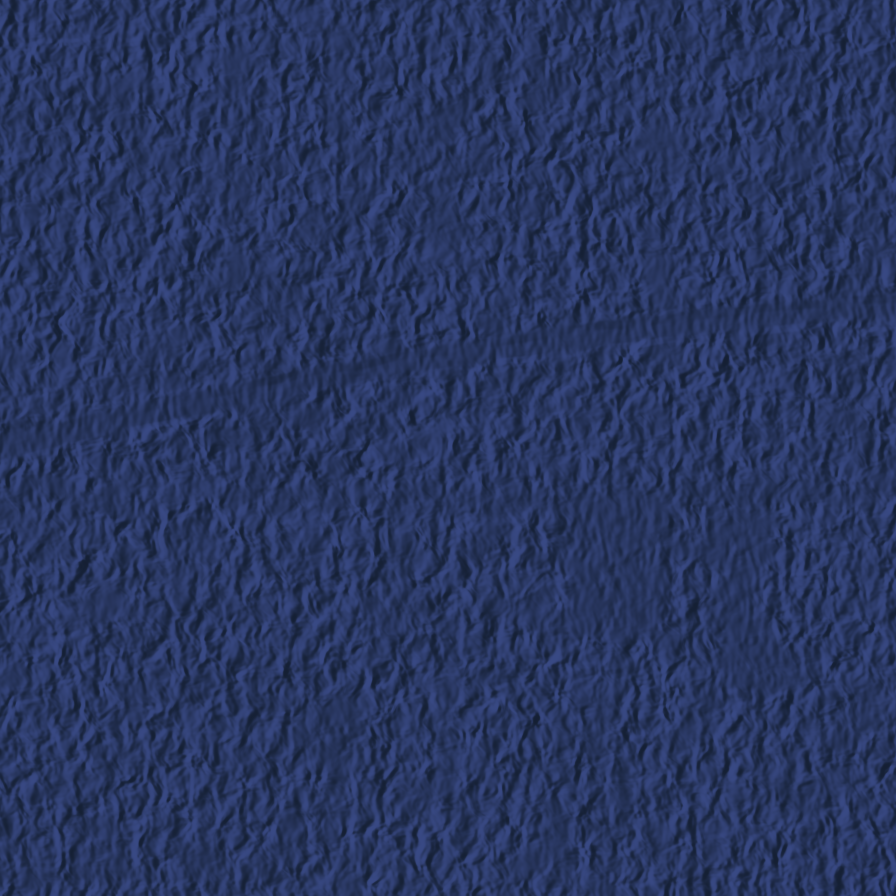
This texture is drawn by a WebGL 2 fragment shader. Its source:

```glsl
#version 300 es
precision highp float;

uniform vec2 u_resolution;
out vec4 fragColor;

const vec3 SHADOW = vec3(0.080, 0.122, 0.200);
const vec3 LIGHT = vec3(0.222, 0.287, 0.520);
const vec2 GRAIN = vec2(66.0, 44.0);      // cells across the canvas
const vec2 LIGHT_STEP = vec2(0.0016, -0.0006);
const float RELIEF = 1.55;
const float BASE_TONE = 0.570;
const float SEAM_WIDTH = 0.015;
const float CALM_RELIEF = 0.20;
const float DYE_TONE = 0.08;
const float HOLLOW_TONE = 0.20;

vec2 hashGradient(vec2 cell) {
  uvec2 q = uvec2(ivec2(cell) + 4096);
  uint h = q.x * 1597334677u ^ q.y * 3812015801u;
  h = (h ^ (h >> 15)) * 2246822519u;
  h ^= h >> 13;
  float angle = float(h & 65535u) / 65536.0 * 6.28318;
  return vec2(cos(angle), sin(angle));
}

float gradientNoise(vec2 p) {
  vec2 i = floor(p);
  vec2 f = p - i;
  vec2 u = f * f * f * (f * (f * 6.0 - 15.0) + 10.0);
  float a = dot(hashGradient(i), f);
  float b = dot(hashGradient(i + vec2(1, 0)), f - vec2(1, 0));
  float c = dot(hashGradient(i + vec2(0, 1)), f - vec2(0, 1));
  float d = dot(hashGradient(i + vec2(1, 1)), f - vec2(1, 1));
  return mix(mix(a, b, u.x), mix(c, d, u.x), u.y);
}

// Noise flattened into plateaus with steep edges
float plateauNoise(vec2 p) {
  return 0.42 * tanh(5.0 * gradientNoise(p));
}

// Short upright tufts in four sizes
float pileHeight(vec2 p) {
  p += 0.007 * vec2(gradientNoise(p * 40.0), gradientNoise(p * 40.0 + 51.0));
  float h = 0.50 * plateauNoise(p * GRAIN * 0.5 + 63.0);
  h += 0.75 * plateauNoise(p * GRAIN);
  h += 0.36 * plateauNoise(p * GRAIN * vec2(1.7, 1.9) + 19.0);
  return h + 0.16 * gradientNoise(p * GRAIN * vec2(3.1, 3.9) + 43.0);
}

// Fine weave that shows where the pile is flattened
float weaveHeight(vec2 p) {
  p.x += 0.006 * gradientNoise(p * 32.0 + 3.0);
  return gradientNoise(p * vec2(135.0, 66.0) + 11.0);
}

float boxDistance(vec2 p, vec2 halfSize) {
  vec2 d = abs(p) - halfSize;
  return length(max(d, 0.0)) + min(max(d.x, d.y), 0.0);
}

float softBand(float dist, float width) {
  return 1.0 - smoothstep(width * 0.5, width * 1.4, abs(dist));
}

float seamOffset(vec2 p) {
  float curve = 0.5 + 0.25 * p.x - 0.09 * p.x * p.x;
  return p.y - curve - 0.004 * gradientNoise(p * 18.0);
}

// How far the pile is pressed down, 0 to 1
float calmness(vec2 p, float seam) {
  float ragged = 0.03 * gradientNoise(p * 24.0 + 5.0);
  float calm = softBand(seam, SEAM_WIDTH);
  for (int i = 0; i < 2; i++) {
    float k = float(i);
    vec2 center = vec2(0.69 + 0.14 * k, 0.37 - 0.04 * k);
    vec2 halfSize = vec2(0.050 - 0.018 * k, 0.080 + 0.015 * k);
    float d = boxDistance(p - center, halfSize) + ragged;
    calm = max(calm, 0.9 * (1.0 - smoothstep(-0.008, 0.012, d)));
  }
  float diagonal = p.y - 0.75 - 0.95 * (p.x - 0.38) + ragged;
  float extent = smoothstep(0.32, 0.40, p.x) * (1.0 - smoothstep(0.52, 0.60, p.x));
  calm = max(calm, 0.8 * extent * softBand(diagonal, 0.018));
  calm = max(calm, 0.6 * softBand(p.y - 0.445 + ragged, 0.014));
  float worn = gradientNoise(p * vec2(17.0, 14.0) + 31.0);
  return max(calm, 0.7 * smoothstep(0.10, 0.40, worn));
}

void main() {
  vec2 p = gl_FragCoord.xy / u_resolution;
  float seam = seamOffset(p);
  float calm = calmness(p, seam);

  // Slope toward the light, gathered in clumps
  float pile = pileHeight(p + LIGHT_STEP) - pileHeight(p - LIGHT_STEP);
  float weave = weaveHeight(p + LIGHT_STEP) - weaveHeight(p - LIGHT_STEP);
  float slope = pile * mix(1.0, CALM_RELIEF, calm) + weave * mix(0.12, 0.30, calm);
  float clumps = 1.0 + 0.5 * gradientNoise(p * 13.0 + 77.0) + 0.9 * gradientNoise(p * 36.0 + 15.0);
  float tone = BASE_TONE + RELIEF * clumps * slope;

  // Uneven dye and larger soft hollows
  tone += DYE_TONE * gradientNoise(p * 7.0 + 23.0);
  tone += HOLLOW_TONE * gradientNoise(p * 30.0 + 37.0) * (1.0 - calm);

  // Broken lip and shaded edge of the seam
  float broken = smoothstep(-0.2, 0.3, gradientNoise(p * vec2(20.0, 30.0) + 9.0));
  tone += 0.20 * broken * softBand(seam + 1.1 * SEAM_WIDTH, 0.004);
  tone -= 0.16 * broken * softBand(seam - 0.5 * SEAM_WIDTH, 0.005);
  tone -= 0.05 * calm;

  // Rolled-off extremes
  float rolled = 0.5 + 0.5 * tanh(2.1 * (tone - 0.5));
  fragColor = vec4(mix(SHADOW, LIGHT, rolled), 1.0);
}
```
